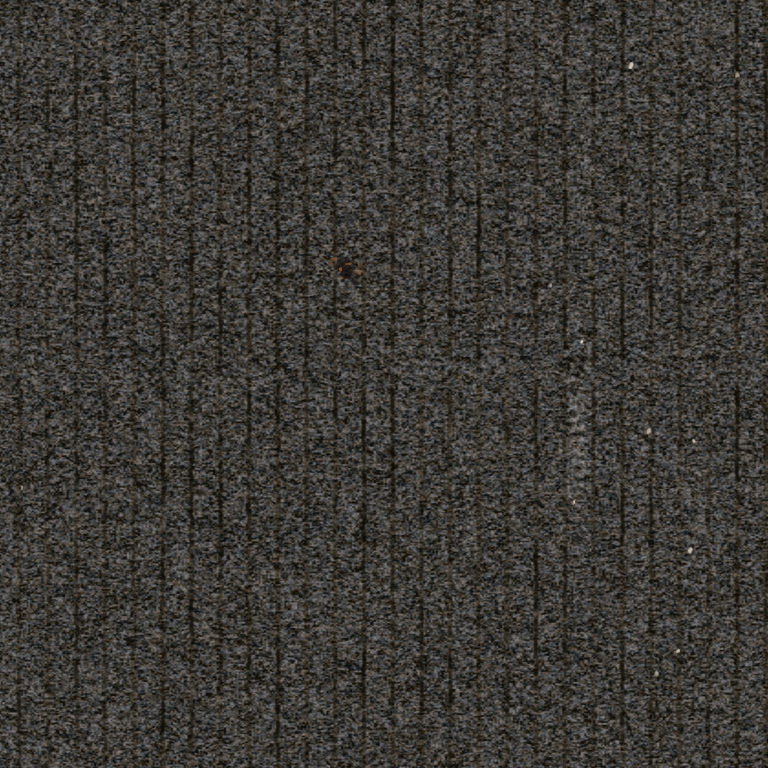
Give the GLSL for this texture, as a WebGL 2 fragment shader.

```glsl
#version 300 es
precision highp float;
// Worn dark grey ribbed fabric: horizontal grain crossed by broken brown-black vertical lines.
uniform vec2 u_resolution;
out vec4 fragColor;

// Integer hash of a cell, 0 to 1
float hash(vec2 cell) {
  uvec2 q = uvec2(ivec2(cell)) * uvec2(1597334673u, 3812015801u);
  uint h = (q.x ^ q.y) * 1597334673u;
  h = (h ^ (h >> 15u)) * 2246822519u;
  h ^= h >> 13u;
  return float(h >> 8u) / 16777216.0;
}

float noise(vec2 p) {
  vec2 i = floor(p), f = fract(p);
  f = f * f * (3.0 - 2.0 * f);
  return mix(mix(hash(i), hash(i + vec2(1, 0)), f.x),
             mix(hash(i + vec2(0, 1)), hash(i + vec2(1, 1)), f.x), f.y);
}

// Short fibres, wider than tall, centred on zero
float fibreGrain(vec2 p) {
  p.y += 0.004 * noise(p * vec2(60, 35));
  return 0.52 * noise(p * vec2(215, 375))
       + 0.46 * noise(p * vec2(420, 490) + 31.0)
       + 0.13 * noise(p * vec2(80, 210) + 77.0) - 0.555;
}

// Returns brown halo and black core of the nearest vertical line
vec2 ribLine(vec2 p) {
  const float spacing = 0.0374;
  float id = round((p.x - 0.025) / spacing);
  float wobble = 0.0022 * (noise(vec2(id * 7.0, p.y * 130.0)) - 0.5);
  float d = abs(p.x - 0.025 - id * spacing + wobble);
  float strength = 0.65 + 0.35 * hash(vec2(id, 5));
  float patches = noise(vec2(id * 3.0 + 40.0, p.y * 15.0));
  float dashes = noise(vec2(id * 5.0 + 90.0, p.y * 120.0));
  // The lines fade out across a horizontal seam
  float seam = smoothstep(0.006, 0.024, abs(p.y - 0.515 - 0.006 * hash(vec2(id, 9))));
  float wear = strength * mix(0.3, 1.0, seam);
  float halo = (1.0 - smoothstep(0.001, 0.0050, d)) * wear * (0.45 + 0.55 * dashes);
  float core = (1.0 - smoothstep(0.0006, 0.0036, d)) * wear
             * smoothstep(0.45, 1.0, 0.65 * patches + 0.45 * dashes);
  return vec2(halo, core);
}

// Sparse pale flecks, more of them towards the right
float flecks(vec2 p) {
  vec2 cell = floor(p * 15.0);
  vec2 centre = (cell + 0.15 + 0.7 * vec2(hash(cell + 11.0), hash(cell + 57.0))) / 15.0;
  float present = step(mix(0.96, 0.86, smoothstep(0.55, 0.8, centre.x)), hash(cell + 103.0));
  float radius = mix(0.0016, 0.0036, hash(cell + 29.0));
  vec2 d = (p - centre) * vec2(1.0, 0.8) + 0.002 * (noise(p * 260.0) - 0.5);
  return present * (1.0 - smoothstep(radius * 0.4, radius * 1.3, length(d)))
       * mix(0.5, 1.0, hash(cell + 71.0));
}

void main() {
  vec2 p = gl_FragCoord.xy / u_resolution;

  // Cloth: tone from grain and broad mottling
  float mottling = noise(p * vec2(7, 11)) + 0.5 * noise(p * vec2(19, 38) + 15.0) - 0.75;
  float tone = 0.239 + 0.55 * fibreGrain(p) + 0.012 * mottling;
  float creases = smoothstep(0.72, 0.95, noise(p * vec2(70, 230) + 140.0));
  tone -= 0.05 * creases * noise(p * vec2(12, 18) + 8.0);

  // Thin dark edge along the seam, stronger on the right
  float edge = abs(p.y - 0.533 + 0.004 * (noise(vec2(p.x * 60.0, 3)) - 0.5));
  tone -= 0.08 * (1.0 - smoothstep(0.001, 0.004, edge)) * smoothstep(0.3, 0.75, p.x)
        * noise(vec2(p.x * 45.0, 21));

  // Rubbed vertical strip with ladder-like rungs
  float strip = 1.0 - smoothstep(0.004, 0.018, abs(p.x - 0.752));
  float lower = smoothstep(0.29, 0.39, p.y) * (1.0 - smoothstep(0.48, 0.52, p.y));
  float upper = smoothstep(0.66, 0.75, p.y) * (1.0 - smoothstep(0.82, 0.9, p.y));
  float rungs = 0.5 + 0.5 * cos(p.y * 440.0 + 2.0 * noise(p * 90.0));
  tone += strip * (0.26 * lower * rungs + 0.06 * upper) * noise(p * vec2(170, 220) + 60.0);
  tone = clamp(tone, 0.06, 0.62);

  // Warm shadows, cooler highlights and fine colour variation
  vec3 color = tone + mix(vec3(0.009, 0.002, -0.016), vec3(0.008, -0.004, -0.010),
                          smoothstep(0.15, 0.4, tone));
  color += vec3(0.5, 0.0, -0.6) * 0.08 * (noise(p * vec2(180, 260) + 200.0) - 0.5);

  // Vertical lines
  vec2 rib = ribLine(p);
  color = mix(color, color * vec3(0.62, 0.54, 0.36) + vec3(0.018, 0.012, 0.003), 0.85 * rib.x);
  color = mix(color, vec3(0.050, 0.044, 0.032), 0.85 * rib.y);

  // Small charred stain with rusty crumbs
  vec2 s = (p - vec2(0.452, 0.648)) * mat2(0.85, 0.53, -0.53, 0.85);
  float ragged = 0.014 * (noise(p * 150.0) - 0.5);
  float stain = 1.0 - smoothstep(0.008, 0.017, length(s * vec2(1.3, 0.75)) + ragged);
  color = mix(color, vec3(0.07, 0.045, 0.04), 0.75 * stain);
  float rust = 1.0 - smoothstep(0.015, 0.026, length(s * vec2(1.2, 0.8)));
  color = mix(color, vec3(0.58, 0.36, 0.19), 0.85 * rust * smoothstep(0.68, 0.85, noise(p * 160.0 + 9.0)));

  color = mix(color, vec3(0.85, 0.80, 0.72), flecks(p));
  fragColor = vec4(clamp(color, 0.0, 1.0), 1.0);
}
```
